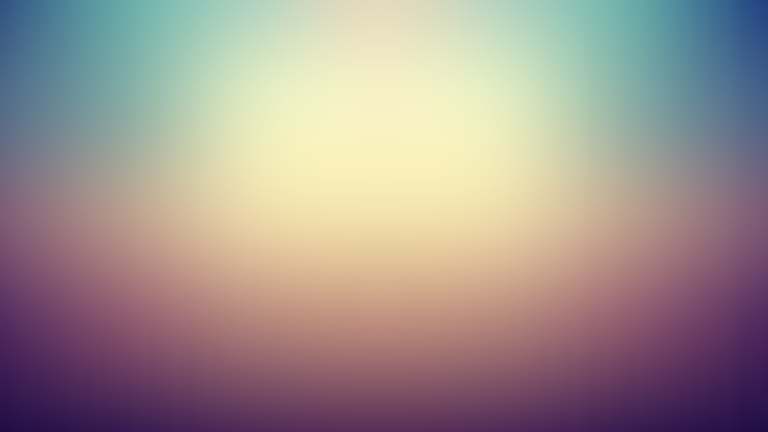
A Shadertoy shader for this background:

```glsl
// A soft, blurred sunrise: a cream glow between teal and blue shoulders,
// sinking through rose into violet. Four vertical colour ramps are joined
// by smooth splines, mirrored about the centre, with faint upright streaks.

#define GLOW_CENTRE 0.495
#define STREAK_COUNT 46.0
#define STREAK_AMOUNT 0.008
#define RIGHT_SHADE 0.05

float hash(float n) {
    return fract(sin(n * 127.1) * 437.58);
}

// One-dimensional gradient noise
float gradientNoise(float x) {
    float cell = floor(x), f = fract(x);
    float left = (hash(cell) * 2.0 - 1.0) * f;
    float right = (hash(cell + 1.0) * 2.0 - 1.0) * (f - 1.0);
    return mix(left, right, f * f * f * (f * (f * 6.0 - 15.0) + 10.0));
}

// Catmull-Rom segment from b to c
vec3 spline(vec3 a, vec3 b, vec3 c, vec3 d, float t) {
    return b + 0.5 * t * (c - a + t * (2.0 * a - 5.0 * b + 4.0 * c - d
         + t * (3.0 * (b - c) + d - a)));
}

// Five evenly spaced colours, from the floor to the top of the sky
vec3 ramp(float height, vec3 ground, vec3 rose, vec3 horizon, vec3 sky, vec3 top) {
    float s = clamp(height, 0.0, 1.0) * 4.0;
    if (s < 1.0) return spline(2.0 * ground - rose, ground, rose, horizon, s);
    if (s < 2.0) return spline(ground, rose, horizon, sky, s - 1.0);
    if (s < 3.0) return spline(rose, horizon, sky, top, s - 2.0);
    return spline(horizon, sky, top, 2.0 * top - sky, s - 3.0);
}

void mainImage(out vec4 fragColor, in vec2 fragCoord) {
    vec2 uv = fragCoord / iResolution.xy;
    float offset = (uv.x - GLOW_CENTRE) * 2.0;
    float spread = min(abs(offset), 1.0) * 3.0;

    // Vertical ramps, from the glowing core out to the dark edge
    vec3 core = ramp(uv.y, vec3(0.34, 0.18, 0.34), vec3(0.74, 0.55, 0.49),
        vec3(0.95, 0.88, 0.67), vec3(0.97, 0.95, 0.77), vec3(0.89, 0.85, 0.74));
    vec3 inner = ramp(uv.y, vec3(0.31, 0.16, 0.34), vec3(0.69, 0.51, 0.48),
        vec3(0.92, 0.84, 0.66), vec3(0.89, 0.92, 0.75), vec3(0.69, 0.82, 0.75));
    vec3 shoulder = ramp(uv.y, vec3(0.21, 0.10, 0.31), vec3(0.54, 0.34, 0.43),
        vec3(0.72, 0.61, 0.55), vec3(0.54, 0.67, 0.64), vec3(0.40, 0.67, 0.66));
    vec3 edge = ramp(uv.y, vec3(0.12, 0.05, 0.27), vec3(0.31, 0.16, 0.37),
        vec3(0.48, 0.35, 0.46), vec3(0.32, 0.41, 0.53), vec3(0.18, 0.31, 0.51));

    // Join the ramps across the width
    vec3 color;
    if (spread < 1.0) color = spline(inner, core, inner, shoulder, spread);
    else if (spread < 2.0) color = spline(core, inner, shoulder, edge, spread - 1.0);
    else color = spline(inner, shoulder, edge, 2.0 * edge - shoulder, spread - 2.0);

    // Cooler right-hand sky and faint streaks away from the glow
    color.rg -= RIGHT_SHADE * smoothstep(0.6, 1.0, offset) * smoothstep(0.4, 1.0, uv.y);
    float streak = gradientNoise(uv.x * STREAK_COUNT);
    color += STREAK_AMOUNT * streak * smoothstep(0.2, 0.6, abs(offset));

    fragColor = vec4(clamp(color, 0.0, 1.0), 1.0);
}
```
